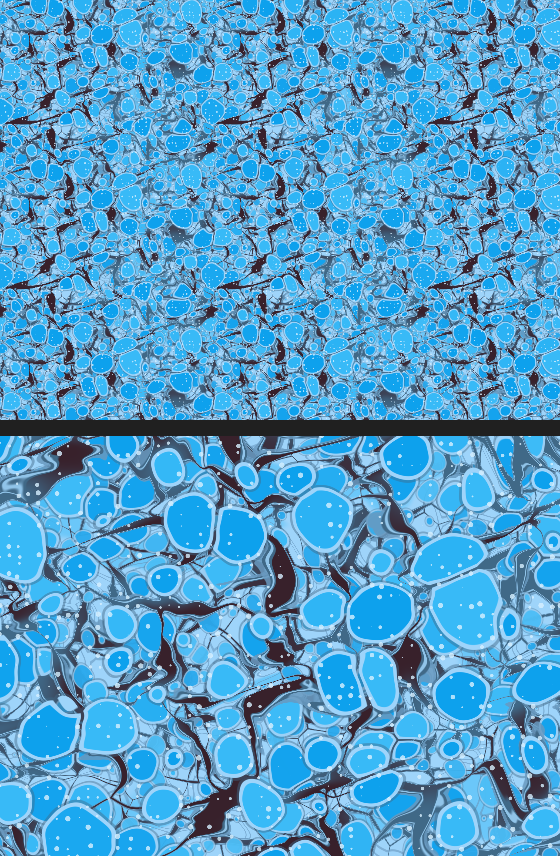
Top: the whole. Bottom: its middle third, enlarged.
Write a Shadertoy shader that draws this texture.

```glsl
// Tiled marbled paper: blue drops on pale blue, parted by ragged dark veins.

#define TILE vec2(0.503, 0.392)  // repeat size, in canvas heights
#define CELLS vec2(9.0, 7.0)     // medium drops per repeat
#define WARP 0.055               // swirl of the veins
#define DROP_WARP 0.018          // wobble of the drops
#define VEIN_WIDTH 0.21
#define DROP_SIZE 0.48
#define SPECKS 0.42              // share of cells holding a white speck

const float TAU = 6.28319;
const vec3 AZURE  = vec3(0.05, 0.63, 0.93);
const vec3 CYAN   = vec3(0.22, 0.73, 0.97);
const vec3 PALE   = vec3(0.62, 0.83, 0.98);
const vec3 STEEL  = vec3(0.41, 0.60, 0.75);
const vec3 SLATE  = vec3(0.25, 0.41, 0.53);
const vec3 MAROON = vec3(0.22, 0.13, 0.17);

vec3 hash3(vec2 c) {
    vec3 q = fract(c.xyx * vec3(0.1031, 0.1030, 0.0973));
    q += dot(q, q.yxz + 33.33);
    return fract((q.xxy + q.yzz) * q.zyx);
}

// Layered sines with whole frequencies, so every layer wraps with the tile.
vec2 swirl(vec2 u, float amount) {
    for (float f = 2.0; f < 24.0; f = floor(f * 1.7)) {
        vec2 phase = f * u.yx + vec2(2.0, -3.0) * u;
        u += amount / f * sin(TAU * phase + f * vec2(1.3, 2.1));
    }
    return u;
}

float waves(vec2 u, float f) {
    return 0.5 * sin(TAU * (f * u.x + u.y) + 2.0 * sin(TAU * (f * u.y - u.x)))
         + 0.5 * sin(TAU * ((f + 1.0) * u.y - 2.0 * u.x) + f);
}

// Wrapped cellular noise of round drops.
// x: distance to nearest rim, y: gap to the next drop, z: random tone.
vec3 drops(vec2 u, float scale, float size, float seed) {
    vec2 count = floor(CELLS * scale + 0.5);
    vec2 g = u * count, base = floor(g);
    vec3 best = vec3(9.0, 9.0, 0.0);
    for (int j = -1; j <= 1; j++)
    for (int i = -1; i <= 1; i++) {
        vec2 cell = base + vec2(i, j);
        vec3 h = hash3(mod(cell, count) + seed);
        float d = length(cell + 0.12 + 0.76 * h.xy - g) - size * h.z;
        if (d < best.x) best = vec3(d, best.x, fract(h.z * 17.0));
        else best.y = min(best.y, d);
    }
    best.y -= best.x;
    best.x = max(best.x, 0.07 - 0.5 * best.y); // keep touching drops apart
    return best;
}

float inside(float d, float soft) {
    return 1.0 - smoothstep(-soft, soft, d);
}

// Lays a drop over the ground, with a thin pale rim and a shadow line.
vec3 paintDrop(vec3 col, vec3 drop, float soft, float opacity) {
    vec3 fill = mix(AZURE, CYAN, smoothstep(0.4, 0.7, drop.z));
    col = mix(col, SLATE, 0.45 * opacity * inside(drop.x - 0.085, soft));
    col = mix(col, PALE, opacity * inside(drop.x - 0.05, soft));
    return mix(col, fill, opacity * inside(drop.x, soft));
}

// Vein bands from the outer stain to the dark core, split by pale threads.
vec3 paintVein(vec3 col, float gap, float width, float dark, float soft) {
    float t = gap / width, s = soft / width;
    col = mix(col, STEEL, 0.85 * inside(t - 1.3, s));
    col = mix(col, SLATE, inside(t - 0.98, s));
    col = mix(col, PALE, 0.85 * inside(abs(t - 0.76) - 0.07, s));
    return mix(col, MAROON, dark * inside(t - 0.58, s));
}

void mainImage(out vec4 fragColor, in vec2 fragCoord) {
    vec2 u = fragCoord / iResolution.y / TILE;
    float soft = 0.5 * CELLS.y / (TILE.y * iResolution.y);
    vec2 w = swirl(u, WARP), v = swirl(u, DROP_WARP);

    // Broad areas of the tile: dark veining and one calm cluster
    float dark = smoothstep(-0.6, 0.5, 0.6 * cos(TAU * (u.x - 0.24)) + waves(w, 3.0));
    vec2 away = sin(0.5 * TAU * (u - vec2(0.07, 0.95)));
    float calm = exp(-14.0 * dot(away, away));

    vec3 large = drops(v, 0.95, DROP_SIZE, 3.0);
    vec3 medium = drops(v, 1.6, DROP_SIZE, 41.0);
    vec3 small = drops(v, 2.9, DROP_SIZE * 0.9, 97.0);

    // Ground wash with hair-thin filaments
    float wash = smoothstep(0.25, 0.6, waves(w, 5.0) + 0.5 * calm);
    vec3 col = mix(PALE, CYAN, 0.5 * wash);
    float filament = abs(drops(w, 2.0, 0.2, 7.0).y - 0.12) - 0.03;
    col = mix(col, STEEL, 0.6 * inside(filament, 2.0 * soft));

    // Veins swell, thin and break off along their length
    float swell = smoothstep(-0.6, 0.9, waves(w, 6.0));
    float ragged = 0.75 + 0.45 * waves(w, 13.0);
    float width = VEIN_WIDTH * (0.12 + 1.2 * swell) * ragged * (1.0 - 0.8 * calm) + 0.005;
    col = paintVein(col, medium.y, 0.8 * width, 0.5 * dark, 1.6 * soft);
    col = paintVein(col, large.y, width, 0.8 * dark, soft);

    // Drops in three sizes, with the boldest veins between them
    col = paintDrop(col, small, 2.9 * soft, 0.75);
    col = paintDrop(col, medium, 1.6 * soft, 0.95);
    float coarse = drops(w, 0.8, 0.3, 19.0).y;
    col = paintVein(col, coarse, width * (0.6 + 0.7 * dark), dark, soft);
    col = paintDrop(col, large, soft, 1.0);

    // Fine white specks
    vec2 grid = CELLS * 7.0, cell = floor(u * grid);
    vec3 h = hash3(mod(cell, grid) + 211.0);
    float speck = length(fract(u * grid) - 0.3 - 0.4 * h.xy) - 0.27 * h.z;
    float present = step(hash3(mod(cell, grid) + 307.0).x, SPECKS);
    col = mix(col, vec3(0.84, 0.94, 1.0), 0.8 * present * inside(speck, 4.0 * soft));

    fragColor = vec4(col, 1.0);
}
```
